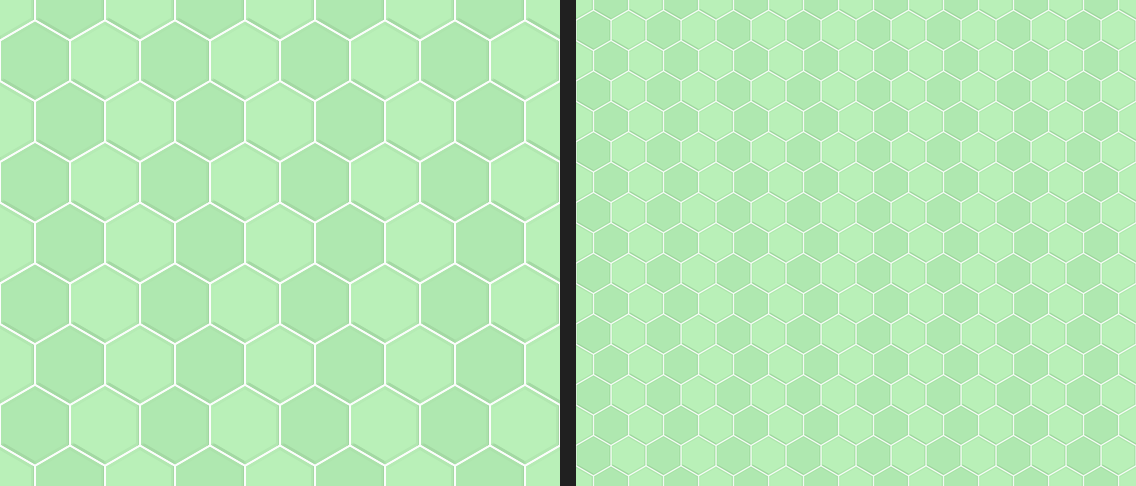
Left, the tile; right, the same tile 2 across and 2 down.
This pattern is drawn by a WebGL 2 fragment shader. Its source:

```glsl
#version 300 es
precision highp float;
// Green bevelled hexagon tiles in alternating columns, parted by thin white joints.

#define COLUMNS 8.0
#define ROW_PAIRS 4.0
#define JOINT_HALF 0.015
#define BEVEL_WIDTH 0.058
#define RIM_WIDTH 0.025
#define RIM_SHADE 0.93
#define LIGHT_TILE vec3(0.727, 0.941, 0.722)
#define DARK_TILE vec3(0.688, 0.910, 0.690)
#define SHADOW vec3(0.640, 0.850, 0.640)
#define JOINT vec3(0.985, 0.992, 0.985)

uniform vec2 u_resolution;
out vec4 outColor;

const vec2 LATTICE = vec2(1.0, 1.7320508);

// Shadow amount of each bevel, counter-clockwise from the right side.
const float BEVEL_SHADE[6] = float[6](0.40, 0.38, 0.22, 0.06, 1.0, 0.38);

// Offset from the nearest hexagon centre (xy) and whether the tile is dark (z).
vec3 hexCell(vec2 p) {
  vec2 idA = floor(p / LATTICE + 0.5);
  vec2 idB = floor(p / LATTICE);
  vec2 a = p - idA * LATTICE;
  vec2 b = p - (idB + 0.5) * LATTICE;
  return dot(a, a) < dot(b, b)
    ? vec3(a, mod(idA.x, 2.0))
    : vec3(b, 1.0 - mod(idB.x, 2.0));
}

// Coverage of the zone closer to the side than width.
float band(float dist, float width, float px) {
  return 1.0 - smoothstep(width - 0.5 * px, width + 0.5 * px, dist);
}

// Unit normal of side k.
vec2 sideNormal(int k) {
  float angle = radians(60.0) * float(k);
  return vec2(cos(angle), sin(angle));
}

void main() {
  vec2 uv = gl_FragCoord.xy / u_resolution;
  vec2 p = uv * vec2(COLUMNS, ROW_PAIRS) * LATTICE;
  float px = COLUMNS / u_resolution.x;
  vec3 cell = hexCell(p);

  // Distance to the nearest side
  float reach = 0.0;
  for (int k = 0; k < 6; k++) reach = max(reach, dot(cell.xy, sideNormal(k)));
  float dist = 0.5 - reach;

  // Bevel shade, blended across the mitres
  float shade = 0.0, total = 0.0;
  for (int k = 0; k < 6; k++) {
    float weight = clamp(1.0 + (dot(cell.xy, sideNormal(k)) - reach) / px, 0.0, 1.0);
    shade += weight * BEVEL_SHADE[k];
    total += weight;
  }
  shade /= total;

  // Tile face, bevel, thin rim on the right, joint
  vec3 color = mix(LIGHT_TILE, DARK_TILE, cell.z);
  color = mix(color, SHADOW, shade * band(dist, BEVEL_WIDTH, px));
  float rightSide = step(0.5 - RIM_WIDTH - px, cell.x);
  color *= mix(1.0, RIM_SHADE, rightSide * band(dist, RIM_WIDTH, px));
  color = mix(color, JOINT, band(dist, JOINT_HALF, px));
  outColor = vec4(color, 1.0);
}
```
